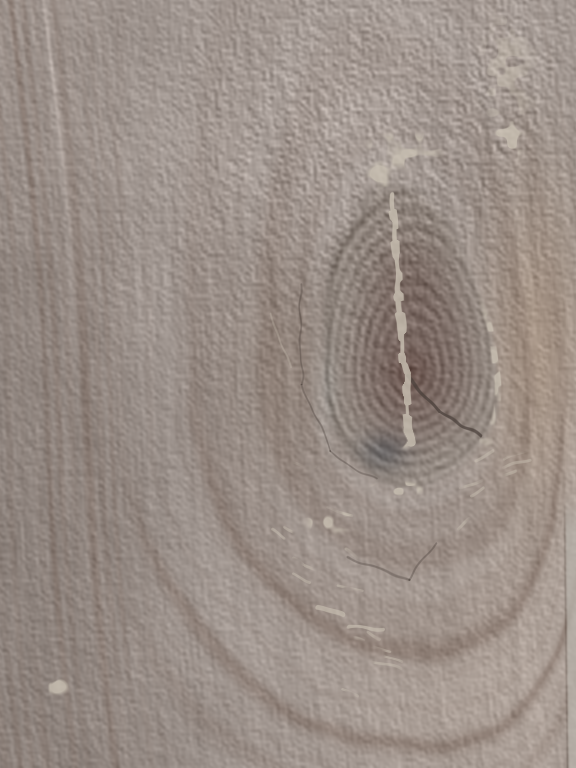
A Shadertoy shader for this texture:

```glsl
// Weathered pale wood board with an egg-shaped knot, growth rings and chipped flakes
#define KNOT_CENTER vec2(.535, .5)
#define KNOT_WIDTH .112
#define KNOT_UP .26
#define KNOT_DOWN .137
#define BASE_WOOD vec3(.622, .583, .56)
#define DARK_GRAIN vec3(.46, .385, .345)
#define FLAKE_COLOR vec3(.79, .755, .7)
#define RELIEF .15

float hash(vec2 p) {
    return fract(sin(dot(p, vec2(127.1, 311.7))) * 43758.5453);
}

float noise(vec2 p) {
    vec2 i = floor(p), f = fract(p);
    f = f * f * (3. - 2. * f);
    return mix(mix(hash(i), hash(i + vec2(1, 0)), f.x),
               mix(hash(i + vec2(0, 1)), hash(i + vec2(1, 1)), f.x), f.y);
}

float fbm(vec2 p) {
    float sum = 0., amp = .5;
    for (int i = 0; i < 4; i++) {
        sum += amp * noise(p);
        p = mat2(1.6, 1.2, -1.2, 1.6) * p + 7.3;
        amp *= .5;
    }
    return sum;
}

float bump(float x, float at, float width) {
    float t = (x - at) / width;
    return exp(-t * t);
}

// Soft ellipse: center, radii
float spot(vec2 p, float x, float y, float rx, float ry) {
    vec2 t = (p - vec2(x, y)) / vec2(rx, ry);
    return exp(-dot(t, t));
}

// Smooth thin line between two points
float line(vec2 p, vec2 a, vec2 b, float width) {
    float aa = 1. / iResolution.y;
    vec2 ab = b - a;
    float d = length(p - a - ab * clamp(dot(p - a, ab) / dot(ab, ab), 0., 1.));
    return 1. - smoothstep(width - aa * .5, width + aa, d);
}

// Egg-shaped ring coordinate: 1 on the rim of the knot
float ringField(vec2 p) {
    vec2 q = p - KNOT_CENTER;
    q.x += .1 * max(q.y, 0.);
    q.x *= 1. + 4.5 * max(q.x - KNOT_WIDTH, 0.);
    return length(q / vec2(KNOT_WIDTH, q.y > 0. ? KNOT_UP : KNOT_DOWN));
}

float surface(vec2 p) {
    return noise(p * 210.) + .8 * noise(p * vec2(125, 95)) + .4 * noise(p * 50.);
}

void mainImage(out vec4 fragColor, in vec2 fragCoord) {
    vec2 p = fragCoord / iResolution.y;
    float cloud = fbm(p * 5.) - .47, rough = noise(p * 75.);
    float ring = ringField(p) + .22 * cloud + .035 * (noise(p * 28.) - .5);
    float knot = 1. - smoothstep(.94, 1.06, ring);
    float lower = 1. - smoothstep(.25, .65, p.y);

    // Broad light and tint
    vec3 col = BASE_WOOD + .09 * cloud;
    col += .055 * spot(p, .48, .92, .25, .2);
    col += vec3(.07, .06, .05) * spot(p, .66, .1, .25, .22);
    col += vec3(.05, .02, -.015) * spot(p, .7, .55, .07, .22);
    col -= .045 * spot(p, 0., .3, .22, .45);
    col -= vec3(.045, .055, .065) * spot(p, .37, .52, .07, .15);

    // Growth rings around the knot
    float grain = .3 * bump(ring, 1.62, .17) + .2 * bump(ring, 1.28, .08);
    grain += (.22 + .25 * lower) * bump(ring, 2.52, .1) + .15 * bump(ring, 2.25, .2);
    grain += (.1 + .3 * lower) * bump(ring, 3.42, .09) + .22 * lower * bump(ring, 3.95, .09);
    grain += .07 * smoothstep(.3, 1., sin(ring * 19. + 3. * cloud));
    grain *= 1. - .5 * smoothstep(.62, .9, p.y);

    // Straight grain down the left side
    float lean = p.x + .08 * (p.y - 1.) + .006 * sin(p.y * 7.);
    float stripes = .5 + .5 * sin(lean * 370. + 4. * noise(vec2(lean * 35., p.y * 1.5)));
    stripes = .34 * stripes * noise(vec2(lean * 60., p.y * 4.)) + .05;
    grain = mix(stripes, grain, smoothstep(.07, .19, lean));
    grain += .24 * bump(lean, .073, .005) + .18 * bump(lean, .018, .005);
    col = mix(col, DARK_GRAIN, min(grain, .8) * (1. - knot));
    col += .1 * bump(lean, .061, .003) * smoothstep(.3, 1., p.y);
    col += .05 * (noise(vec2(lean * 230., p.y * 14.)) - .5);

    // Knot: dark heart and fine concentric rings
    vec2 heart = (p - vec2(.536, .515)) / vec2(.1, p.y > .515 ? .19 : .12);
    float heartRing = length(heart) + .1 * cloud;
    vec3 knotCol = mix(vec3(.48, .415, .39), vec3(.575, .535, .505), smoothstep(.35, 1.1, heartRing));
    knotCol -= .045 * sin(heartRing * 52.) * (.4 + rough);
    knotCol -= vec3(.07, .09, .09) * spot(p, .535, .515, .03, .035);
    knotCol -= vec3(.05, .06, .06) * spot(p, .53, .66, .06, .07);
    knotCol -= vec3(.17, .14, .11) * spot(p, .5, .412, .032, .024);
    col = mix(col, knotCol, knot * .92);
    col -= .07 * bump(ring, .97, .05) * (1. - smoothstep(.44, .54, p.x));
    col += vec3(.04, .055, .06) * spot(p, .425, .49, .014, .06);

    // Raking light over the coarse surface
    float scrape = spot(p, .66, .9, .05, .12);
    float coarse = .45 + .55 * spot(p, .47, .83, .25, .25) + .6 * scrape;
    col += RELIEF * coarse * (surface(p) - surface(p + vec2(.0025, .003)));

    // Dark cracks and scratches
    vec2 w = p + .007 * (vec2(noise(p * 45.), noise(p * 45. + 19.)) - .5);
    vec2 bend = vec2(.573, .466), nick = vec2(.393, .5), turn = vec2(.43, .41), tip = vec2(.532, .247);
    float fine = line(w, vec2(.39, .63), nick, .0008) + line(w, nick, turn, .0008);
    fine += line(w, turn, vec2(.49, .375), .0008);
    fine += line(w, vec2(.455, .275), tip, .001) + line(w, tip, vec2(.567, .29), .001);
    float dark = line(w, vec2(.528, .51), bend, .0017) + line(w, bend, vec2(.625, .432), .0014);
    col = mix(col, vec3(.29, .25, .23), min(dark + .5 * fine, 1.) * .75);

    // Pale split, chipped rim and loose flakes
    float chips = smoothstep(.48, .66, rough);
    vec2 split = vec2(.526, .515);
    float pale = line(w, vec2(.509, .745), split, .0025 + .003 * chips);
    pale += line(w, split, vec2(.533, .425), .0015 + .004 * chips);
    float patches = spot(p, .525, .805, .045, .022) + spot(p, .492, .765, .013, .022)
        + spot(p, .52, .364, .035, .009) + spot(p, .43, .32, .03, .014)
        + spot(p, .62, .428, .022, .01) + spot(p, .527, .43, .012, .014)
        + spot(p, .073, .106, .016, .01) + spot(p, .662, .822, .013, .025);
    patches += bump(ring, 1., .055) * spot(p, .648, .52, .04, .09) + .45 * scrape;
    pale += 1.1 * chips * smoothstep(.15, .65, patches);
    for (int i = 0; i < 22; i++) {
        vec2 id = vec2(i, 3.7);
        float t = hash(id), side = step(14.5, float(i));
        vec2 at = mix(vec2(.39, .42) + vec2(.09, -.32) * t, vec2(.6, .3) + vec2(.08, .16) * t, side);
        at += (.1 - .06 * side) * (vec2(hash(id + 1.3), hash(id + 2.9)) - .5);
        vec2 reach = vec2(.006 + .014 * hash(id + 4.2), .01 * side - .004);
        pale += .6 * line(w, at - reach, at + reach, .0015) * smoothstep(.25, .6, rough);
    }
    pale += .8 * line(w, vec2(.415, .208), vec2(.445, .197), .003);
    pale += .8 * line(w, vec2(.455, .184), vec2(.497, .18), .002);
    pale += .4 * line(w, vec2(.355, .59), vec2(.378, .525), .0009);
    col = mix(col, FLAKE_COLOR, min(pale, 1.) * .8);

    // Board edge at the lower right
    float side = p.x + .012 * p.y, low = 1. - smoothstep(.3, .36, p.y);
    col = mix(col, vec3(.72, .7, .67), .7 * low * smoothstep(.738, .743, side));
    col -= .1 * low * bump(side, .739, .0016);
    fragColor = vec4(clamp(col, 0., 1.), 1.);
}
```
